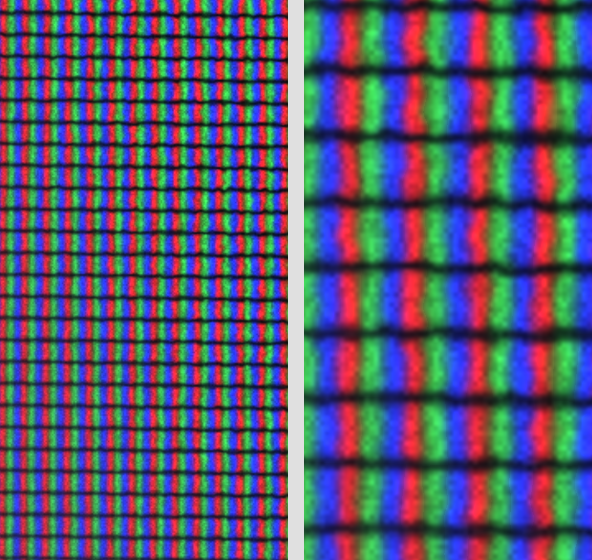
Left: the whole. Right: its middle third, enlarged.
Reproduce this pattern procedurally as a Shadertoy shader.

```glsl
float hash(vec2 p) {
    vec3 q = fract(p.xyx * vec3(0.1031, 0.1030, 0.0973));
    q += dot(q, q.yzx + 33.33);
    return fract((q.x + q.y) * q.z);
}

float noise(vec2 p) {
    vec2 cell = floor(p), f = fract(p);
    f = f * f * (3.0 - 2.0 * f);
    return mix(mix(hash(cell), hash(cell + vec2(1, 0)), f.x),
               mix(hash(cell + vec2(0, 1)), hash(cell + vec2(1, 1)), f.x), f.y);
}

// Signed distance to the nearest integer
float wrap(float x) {
    return fract(x + 0.5) - 0.5;
}

float bump(float d, float width) {
    return exp(-d * d / (width * width));
}

void mainImage(out vec4 fragColor, in vec2 fragCoord) {
    vec2 uv = fragCoord / iResolution.y;
    float across = fragCoord.x / iResolution.x;

    // Relief is crisper toward the upper right, hazier at the lower left
    float crisp = smoothstep(0.0, 1.6, across + uv.y);
    vec2 wobble = vec2(noise(uv * 95.0), noise(uv * 95.0 + 40.0)) - 0.5;

    // Slightly tilted grid: x counts colour triads, y counts rows from the top
    vec2 grid = vec2((uv.x - 0.017 - 0.004 * uv.y) / 0.03854,
                     (1.0 - uv.y - 0.026 - 0.007 * (across - 0.5)) / 0.03893);
    grid += wobble * mix(0.05, 0.12, crisp);

    // Green, blue and red stripes with soft overlaps
    float rowGap = wrap(grid.y);
    float green = bump(wrap(grid.x), 0.205 - 0.03 * bump(rowGap, 0.2));
    float blue = bump(wrap(grid.x - 0.34), 0.195);
    float red = bump(wrap(grid.x - 0.64), 0.172);
    vec3 color = green * vec3(0.18, 0.80, 0.24)
               + blue * vec3(0.08, 0.15, 0.98)
               + red * vec3(0.95, 0.09, 0.08);

    // Brightness drift between individual cells
    vec2 cell = floor(vec2(grid.x * 3.0 + 0.5, grid.y));
    color *= 0.95 + 0.10 * hash(cell + 7.0);

    // Dark row separators, deepest across the red stripes
    float lineWidth = mix(0.10, 0.125, noise(uv * 45.0 + 9.0));
    vec3 depth = vec3(0.86, 0.70, 0.70) * mix(0.82, 1.08, crisp);
    color *= 1.0 - depth * bump(rowGap, lineWidth);
    color *= 1.0 - 0.10 * smoothstep(0.25, 0.5, abs(wrap(grid.y + 0.5)));

    // Mottled surface and fine grain
    float mottle = noise(uv * 150.0 + 3.0) - 0.5;
    float grain = noise(uv * 340.0 + 17.0) - 0.5;
    color *= 1.0 + mottle * mix(0.12, 0.30, crisp) + grain * 0.20;
    color += vec3(0.035, 0.03, 0.045) + 0.035 * grain;

    // Violet haze in the lower left corner
    color = mix(color, vec3(0.34, 0.25, 0.48), 0.20 * (1.0 - crisp));
    fragColor = vec4(clamp(color, 0.0, 1.0), 1.0);
}
```
